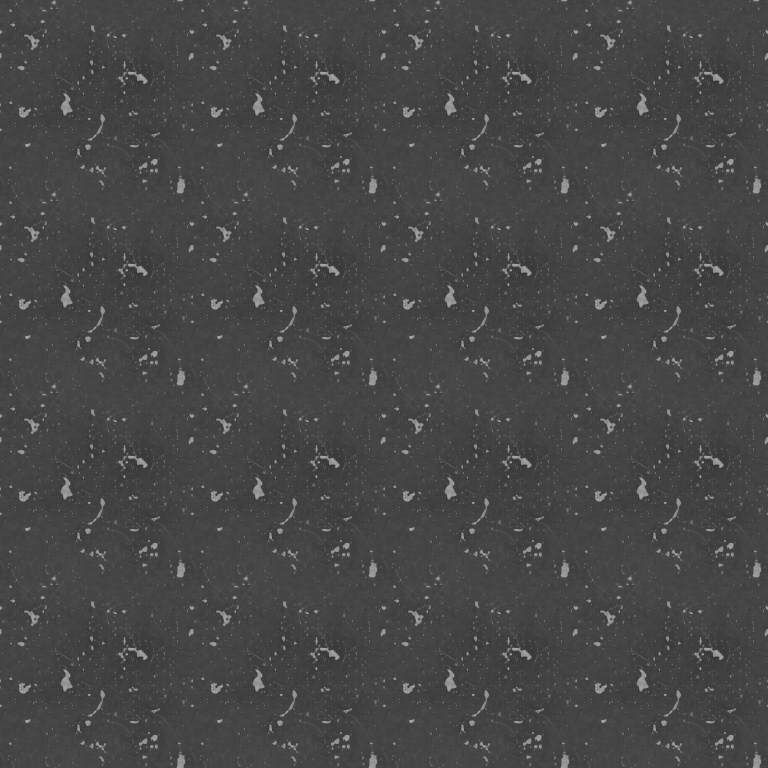
Give the GLSL for this texture, as a Shadertoy shader.

```glsl
// Dark grey painted metal with chipped patches, specks and fine scratches, tiled.
#define REPEATS 4.0
#define AA 2
#define SCRATCHES 44
#define PATCHES 11
#define CHIP_LEVEL 0.82
#define PAINT vec3(0.275)
#define GRIME vec3(0.232)
#define BARE vec3(0.62)

const float TAU = 6.28318;

// Chipped patches in one tile: centre xy, radii zw
const vec4 patches[PATCHES] = vec4[PATCHES](
    vec4(0.20, 0.395, 0.075, 0.035), vec4(0.335, 0.43, 0.035, 0.045),
    vec4(0.34, 0.53, 0.018, 0.045), vec4(0.42, 0.20, 0.030, 0.025),
    vec4(0.47, 0.68, 0.020, 0.045), vec4(0.72, 0.14, 0.035, 0.060),
    vec4(0.81, 0.13, 0.025, 0.045), vec4(0.96, 0.03, 0.045, 0.030),
    vec4(0.81, 0.30, 0.045, 0.025), vec4(0.74, 0.60, 0.050, 0.040),
    vec4(0.16, 0.81, 0.045, 0.030));

vec2 hash2(vec2 p) {
    vec3 a = fract(p.xyx * vec3(0.1031, 0.1030, 0.0973));
    a += dot(a, a.yzx + 33.33);
    return fract((a.xx + a.yz) * a.zy);
}

// Shortest offset on the wrapped tile
vec2 wrapDelta(vec2 d) { return d - round(d); }

// Value noise that wraps after n cells
float noise(vec2 q, vec2 n, float seed) {
    vec2 p = q * n, i = floor(p), f = fract(p);
    f = f * f * (3.0 - 2.0 * f);
    vec2 lo = mod(i, n) + seed, hi = mod(i + 1.0, n) + seed;
    return mix(mix(hash2(lo).x, hash2(vec2(hi.x, lo.y)).x, f.x),
               mix(hash2(vec2(lo.x, hi.y)).x, hash2(hi).x, f.x), f.y);
}

float roughness(vec2 q) {
    return 0.5 * noise(q, vec2(17.0), 3.0) + 0.3 * noise(q, vec2(37.0), 71.0)
         + 0.2 * noise(q, vec2(71.0), 137.0);
}

// Distance to a bent stroke centred on the origin
float stroke(vec2 d, float angle, float halfLength, float bend) {
    float c = cos(angle), s = sin(angle);
    vec2 e = vec2(c * d.x + s * d.y, c * d.y - s * d.x);
    e.y -= bend * e.x * e.x;
    return length(vec2(max(abs(e.x) - halfLength, 0.0), e.y));
}

// One jittered, stretched speck per cell; wear makes them more frequent
float specks(vec2 q, float n, float wear) {
    vec2 p = q * n, id = mod(floor(p), n) + n;
    vec2 place = hash2(id), kind = hash2(id + 211.0);
    vec2 d = (fract(p) - 0.3 - 0.4 * place) * mix(vec2(0.8, 1.6), vec2(1.7, 0.8), kind.y);
    float radius = 0.12 + 0.22 * place.x * place.y;
    float present = step(kind.x, 0.07 + 0.42 * wear);
    return present * (0.2 + 0.6 * kind.y) * (1.0 - smoothstep(radius - 0.06, radius + 0.06, length(d)));
}

float scratches(vec2 q) {
    float mark = 0.0;
    for (int i = 0; i < SCRATCHES; i++) {
        vec2 key = vec2(float(i) + 5.0, 401.0);
        vec2 centre = hash2(key), shape = hash2(key + 57.0), look = hash2(key + 113.0);
        float d = stroke(wrapDelta(q - centre), 0.3 + 2.4 * shape.x,
                         0.015 + 0.09 * shape.y * shape.y, 8.0 * (look.x - 0.5));
        mark = max(mark, (0.1 + 0.3 * look.y) * (1.0 - smoothstep(0.001, 0.004, d)));
    }
    return mark;
}

vec3 surface(vec2 q) {
    // Wear: patch cores, their halos, and a broad worn zone
    float core = 0.0, halo = 0.0;
    for (int i = 0; i < PATCHES; i++) {
        vec2 e = wrapDelta(q - patches[i].xy) / patches[i].zw;
        float r2 = dot(e, e);
        core = max(core, exp(-r2));
        halo = max(halo, exp(-0.15 * r2));
    }
    vec2 swell = 0.5 + 0.5 * cos(TAU * (q - vec2(0.62, 0.52)));
    float wear = clamp(0.55 * halo + 0.55 * swell.x * swell.y, 0.0, 1.0);

    // Paint with soft mottling and fine streaked grain
    float mottle = noise(q, vec2(5.0), 19.0) - 0.5;
    float grain = noise(q, vec2(90.0, 45.0), 31.0) + noise(q, vec2(40.0, 97.0), 47.0) - 1.0;
    vec3 color = mix(PAINT, GRIME, clamp(0.95 * wear + 0.3 * mottle, 0.0, 1.0));
    color += 0.02 * mottle + 0.022 * grain;

    // Scratches, broken up by the roughness
    float rough = roughness(q);
    float broken = smoothstep(0.3, 0.6, rough);
    color = mix(color, BARE, scratches(q) * broken * (0.35 + 0.65 * wear));

    // Specks in two sizes
    float speck = max(specks(q, 31.0, wear), specks(q, 57.0, wear));
    color = mix(color, BARE, 0.75 * speck);

    // Chips and one hooked gouge
    float chip = smoothstep(-0.02, 0.02, rough + 0.27 * core + 0.08 * wear - CHIP_LEVEL);
    float gouge = stroke(wrapDelta(q - vec2(0.52, 0.32)), 1.05, 0.065, 5.0);
    float gougeWidth = 0.035 * (rough - 0.2);
    chip = max(chip, 1.0 - smoothstep(-0.003, 0.003, gouge - gougeWidth));
    return mix(color, BARE + 0.08 * grain, 0.92 * chip);
}

void mainImage(out vec4 fragColor, in vec2 fragCoord) {
    vec3 sum = vec3(0.0);
    for (int k = 0; k < AA * AA; k++) {
        vec2 offset = (vec2(k % AA, k / AA) + 0.5) / float(AA) - 0.5;
        sum += surface(fract((fragCoord + offset) / iResolution.xy * REPEATS));
    }
    fragColor = vec4(sum / float(AA * AA), 1.0);
}
```
